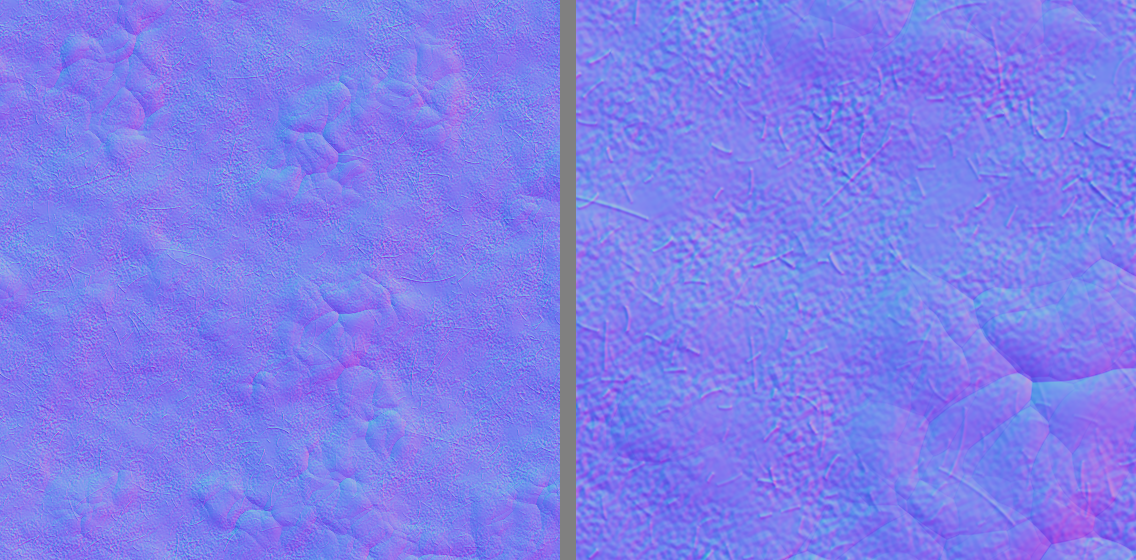
Left, the full canvas; right, a detail of the centre.
Write a WebGL 1 fragment shader that draws this texture map.

```glsl
precision highp float;

uniform vec2 u_resolution;

#define CLUMP_SCALE 3.6
#define CLUMP_HEIGHT 0.0035
#define DOME_SCALE 20.0
#define DOME_HEIGHT 0.0064
#define SWELL_HEIGHT 0.0155
#define GRAIN_SCALE 250.0
#define GRAIN_HEIGHT 0.0006
#define FIBRE_WIDTH 0.0012
#define FIBRE_HEIGHT 0.0007
#define SLOPE_STEP 0.001
#define UP_SCALE 0.875

vec2 hash2(vec2 p) {
  vec3 q = fract(p.xyx * vec3(0.1031, 0.1030, 0.0973));
  q += dot(q, q.yzx + 33.33);
  return fract((q.xx + q.yz) * q.zy);
}

vec2 latticeGradient(vec2 cell) {
  float angle = 6.2832 * hash2(cell).x;
  return vec2(cos(angle), sin(angle));
}

float gradientNoise(vec2 p) {
  vec2 i = floor(p), f = p - i;
  vec2 u = f * f * f * (f * (f * 6.0 - 15.0) + 10.0);
  vec2 e = vec2(1.0, 0.0);
  float a = dot(latticeGradient(i), f);
  float b = dot(latticeGradient(i + e.xy), f - e.xy);
  float c = dot(latticeGradient(i + e.yx), f - e.yx);
  float d = dot(latticeGradient(i + e.xx), f - e.xx);
  return mix(mix(a, b, u.x), mix(c, d, u.x), u.y);
}

vec2 turn(vec2 p, float angle) {
  float c = cos(angle), s = sin(angle);
  return vec2(c * p.x + s * p.y, c * p.y - s * p.x);
}

// Overlapping rounded lumps: the highest dome wins, leaving creases between
float domes(vec2 p) {
  vec2 cell = floor(p);
  float top = -4.0;
  for (int y = -1; y <= 1; y++) {
    for (int x = -1; x <= 1; x++) {
      vec2 id = cell + vec2(float(x), float(y));
      vec2 offset = id + hash2(id + 7.0) - p;
      float d = length(offset);
      top = max(top, 0.4 * hash2(id + 91.0).x - d * d * d);
    }
  }
  return max(top, -0.5);
}

// Thin, slightly bent strands, scattered one per cell
float fibres(vec2 p, float scale, float share) {
  p *= scale;
  vec2 cell = floor(p);
  float width = FIBRE_WIDTH * scale;
  float ridge = 0.0;
  for (int y = -1; y <= 1; y++) {
    for (int x = -1; x <= 1; x++) {
      vec2 id = cell + vec2(float(x), float(y));
      vec2 shape = hash2(id + scale);
      vec2 kind = hash2(id + scale + 53.0);
      vec2 q = turn(p - id - hash2(id + scale + 17.0), 6.2832 * shape.x);
      q.y += (kind.y - 0.5) * q.x * q.x;
      q.x = max(abs(q.x) - mix(0.1, 0.45, shape.y), 0.0);
      float strand = exp(-dot(q, q) / (width * width));
      ridge = max(ridge, strand * step(kind.x, share) * (0.3 + 0.7 * kind.y));
    }
  }
  return ridge;
}

float surfaceHeight(vec2 p) {
  // Broad swells, stronger from top to bottom than across
  float h = gradientNoise(p * vec2(2.4, 3.6) + 4.7);
  h += 0.42 * gradientNoise(turn(p, 0.5) * vec2(7.0, 9.0) + 21.3);
  h += 0.13 * gradientNoise(turn(p, 1.1) * 25.0 + 9.1);
  h *= SWELL_HEIGHT;

  // Soft-edged clumps covered with domes of two sizes
  float patches = gradientNoise(p * CLUMP_SCALE + 12.4)
                + 0.6 * gradientNoise(p * CLUMP_SCALE * 2.4 + 31.6);
  float clump = smoothstep(-0.04, 0.34, patches);
  vec2 warp = vec2(gradientNoise(p * 16.0 + 3.3), gradientNoise(p * 16.0 + 45.8));
  vec2 domePoint = p * DOME_SCALE + 0.6 * warp;
  float lumps = domes(domePoint) + 0.35 * domes(domePoint * 1.8 + 13.0);
  h += clump * (CLUMP_HEIGHT + DOME_HEIGHT * lumps);

  // Gritty grain in three turned sizes, worn smoother on the clumps
  float patchy = 1.0 + 1.1 * gradientNoise(p * 15.0 + 63.2)
               + 0.9 * gradientNoise(p * 48.0 + 8.4);
  float grain = gradientNoise(turn(p, 0.4) * GRAIN_SCALE)
              + 0.8 * gradientNoise(turn(p, 1.0) * GRAIN_SCALE * 0.6 + 5.9)
              + 0.7 * gradientNoise(turn(p, 0.2) * GRAIN_SCALE * 0.27 + 77.1);
  h += GRAIN_HEIGHT * grain * patchy * mix(1.0, 0.6, clump);

  // Long strands, short slivers and chips
  float strands = fibres(p, 9.0, 0.5) + fibres(p, 22.0, 0.5)
                + 0.8 * fibres(p, 60.0, 0.6);
  h += FIBRE_HEIGHT * strands * mix(1.0, 0.5, clump);
  return h;
}

void main() {
  vec2 p = gl_FragCoord.xy / min(u_resolution.x, u_resolution.y);

  // Slope by forward differences, then packed as a surface normal
  float h = surfaceHeight(p);
  float right = surfaceHeight(p + vec2(SLOPE_STEP, 0.0));
  float above = surfaceHeight(p + vec2(0.0, SLOPE_STEP));
  vec2 slope = vec2(right - h, above - h) / SLOPE_STEP;
  vec3 normal = normalize(vec3(-slope, 1.0));
  normal.z *= UP_SCALE;
  gl_FragColor = vec4(0.5 + 0.5 * normal, 1.0);
}
```
